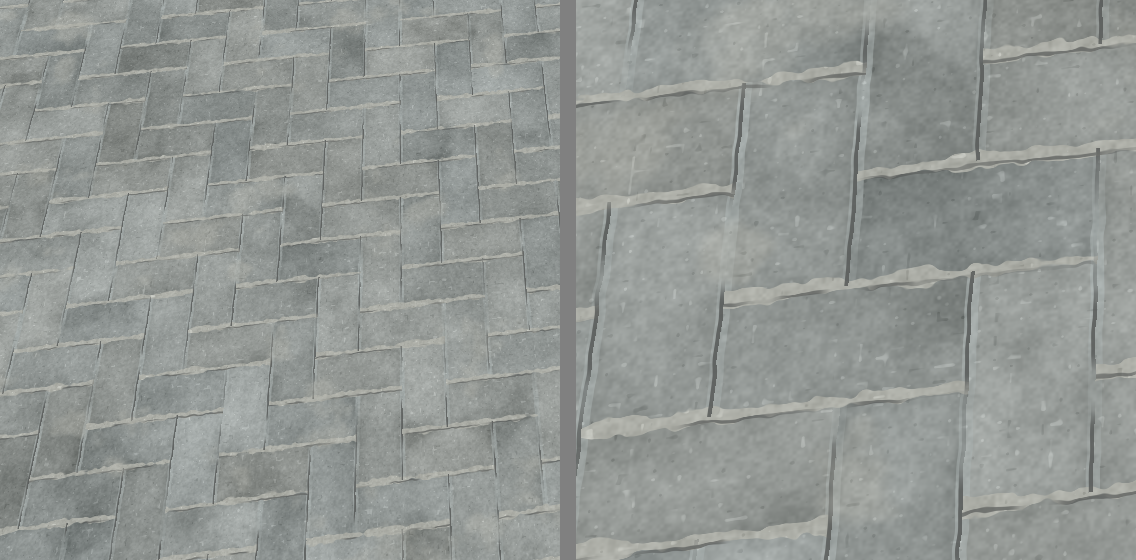
Left, the full canvas; right, a detail of the centre.
Give the GLSL for this texture, as a Shadertoy shader.

```glsl
const vec3 STONE = vec3(0.576, 0.596, 0.586);
const vec3 SAND = vec3(0.690, 0.695, 0.665);
const vec3 PALE_EDGE = vec3(0.655, 0.685, 0.680);
const vec3 CRACK = vec3(0.34, 0.35, 0.345);

float hash(vec2 p) {
    vec3 q = fract(vec3(p.xyx) * vec3(0.1031, 0.1030, 0.0973));
    q += dot(q, q.yzx + 33.33);
    return fract((q.x + q.y) * q.z);
}

float noise(vec2 p) {
    vec2 i = floor(p), f = fract(p);
    f = f * f * (3.0 - 2.0 * f);
    float low = mix(hash(i), hash(i + vec2(1, 0)), f.x);
    float high = mix(hash(i + vec2(0, 1)), hash(i + vec2(1, 1)), f.x);
    return mix(low, high, f.y);
}

float fbm(vec2 p) {
    float sum = 0.0, amp = 0.5;
    for (int i = 0; i < 4; i++) {
        sum += amp * noise(p);
        p = p * 2.03 + 17.7;
        amp *= 0.5;
    }
    return sum / 0.9375;
}

float stroke(float d, float halfWidth, float aa) {
    return 1.0 - smoothstep(halfWidth - aa, halfWidth + aa, abs(d));
}

// Canvas position to paving units, one unit being a brick's short side
vec2 canvasToPaving(vec2 uv) {
    mat3 view = mat3(0.08507, 0.01123, 0.00327,
                     0.01954, 0.08949, 0.02790,
                     0.39280, 0.18782, 1.00654);
    vec3 p = inverse(view) * vec3(uv, 1.0);
    return p.xy / p.z;
}

// Herringbone of 2:1 bricks: finds the corner and size of the brick at p
void herringbone(vec2 p, out vec2 corner, out vec2 size) {
    vec2 cell = floor(p);
    float k = mod(cell.x - cell.y + 0.5, 4.0);
    bool upright = k < 1.0 || k > 3.0;
    size = upright ? vec2(1, 2) : vec2(2, 1);
    corner = cell;
    if (k > 3.0) corner.y -= 1.0;
    else if (k > 2.0) corner.x -= 1.0;
}

// Fine mottling of the stone, several sizes of grit
float grit(vec2 p) {
    float g = (noise(p * 9.0 + 5.0) - 0.5) * 0.032;
    g += (noise(p * 18.0 + 71.0) - 0.5) * 0.050;
    g += (noise(p * 34.0 + 13.0) - 0.5) * 0.045;
    float speck = noise(p * 15.0 + 90.0);
    g += 0.08 * smoothstep(0.88, 0.97, speck);
    return g - 0.06 * smoothstep(0.10, 0.03, speck);
}

// Weathered face with its own shade, blotches and dirty rim
vec3 brickFace(vec2 p, vec2 id, float edge) {
    float shade = (hash(id + 40.0) - 0.5) * 0.070;
    shade += (fbm(p * 1.3 + id * 7.1) - 0.5) * 0.14;
    shade += (fbm(p * 0.35 + 61.0) - 0.5) * 0.13;
    shade -= 0.07 * smoothstep(0.60, 0.80, fbm(p * 0.8 + 210.0));
    shade -= 0.025 * (1.0 - smoothstep(0.03, 0.20, edge));
    float warmth = (hash(id + 11.0) - 0.5) * 0.010;
    return STONE + shade + grit(p) + vec3(warmth, 0.0, -warmth);
}

void mainImage(out vec4 fragColor, in vec2 fragCoord) {
    vec2 uv = fragCoord / iResolution.xy;
    vec2 p = canvasToPaving(uv);
    vec2 px = fwidth(p) * 0.6;

    // Slightly ragged brick outlines
    vec2 rough = vec2(noise(p * 6.0), noise(p * 6.0 + 31.0)) - 0.5;
    vec2 q = p + 0.020 * rough;
    vec2 corner, size;
    herringbone(q, corner, size);
    vec2 low = q - corner, high = size - low;
    vec2 edge = min(low, high);
    vec3 col = brickFace(p, corner, min(edge.x, edge.y));

    // Lighter towards the lower right, dirtier at the upper left
    col += 0.03 * (0.5 * uv.x - 0.5 * uv.y);

    // Pale lips on upright joints
    float lip = stroke(edge.x - 0.02, 0.035, px.x);
    lip *= mix(0.15, 0.95, noise(p * vec2(1.7, 2.4) + 8.0));
    col = mix(col, PALE_EDGE + grit(p), lip * 0.9);

    // Crumbling sand of uneven width in level joints
    float fill = fbm(p * vec2(2.6, 1.4) + 23.0);
    float crumbs = noise(p * vec2(11.0, 17.0) + 4.0) - 0.5;
    float sandWidth = mix(-0.01, 0.125, fill) + 0.055 * crumbs;
    float sand = stroke(edge.y, sandWidth, px.y);
    col = mix(col, SAND + 1.2 * grit(p + 9.0), sand * 0.9);

    // Broken dark gaps beside the filling
    float gapX = stroke(high.x - 0.012, 0.020, px.x);
    float gapY = stroke(high.y - 0.045 - 0.03 * crumbs, 0.015, px.y);
    gapX *= smoothstep(0.15, 0.65, noise(p * vec2(0.9, 2.1) + 3.0));
    gapY *= smoothstep(0.30, 0.75, noise(p * vec2(3.1, 0.9) + 55.0));
    col = mix(col, CRACK, max(gapX * 0.85, gapY * 0.70));

    // Sand dust spread over a few patches
    float dust = smoothstep(0.64, 0.80, fbm(p * 0.9 + 140.0));
    col = mix(col, SAND + grit(p), dust * 0.45);

    fragColor = vec4(col, 1.0);
}
```
